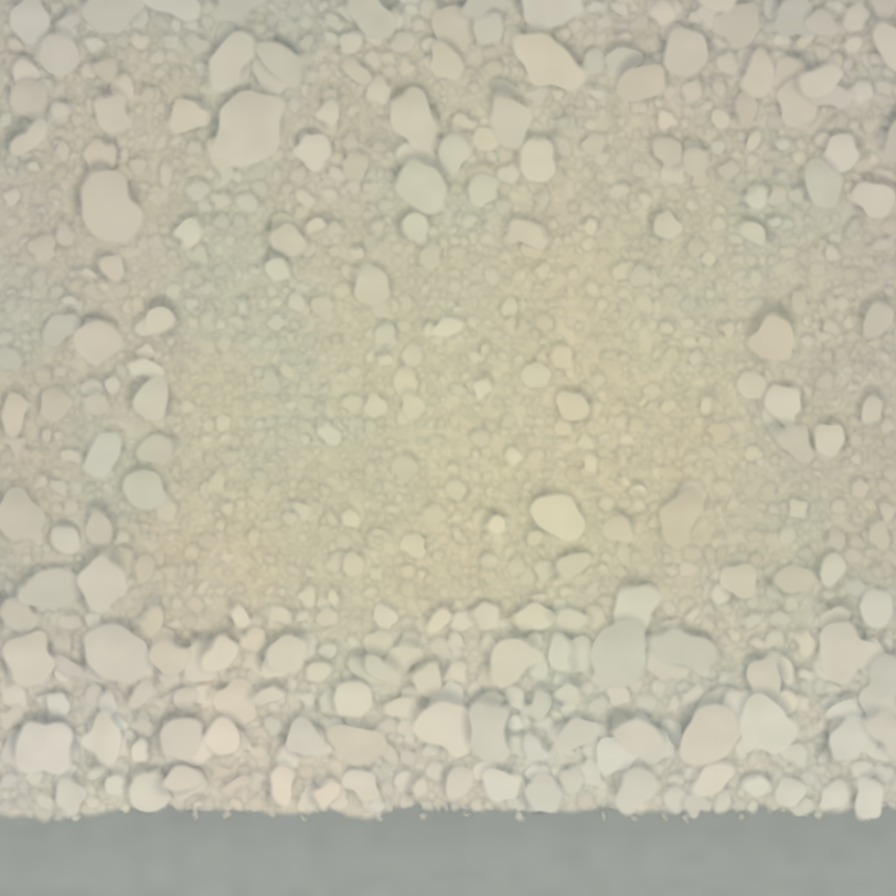
This texture is drawn by a three.js fragment shader. Its source:

```glsl
varying vec2 vUv;

vec4 hash4(vec2 p) {
  vec4 q = fract(p.xyxy * vec4(0.1031, 0.1030, 0.0973, 0.1099));
  q += dot(q, q.wzxy + 33.33);
  return fract((q.xxyz + q.yzzw) * q.zywx);
}

float noise(vec2 p) {
  vec2 i = floor(p), f = fract(p);
  f = f * f * (3.0 - 2.0 * f);
  return mix(mix(hash4(i).x, hash4(i + vec2(1, 0)).x, f.x),
             mix(hash4(i + vec2(0, 1)).x, hash4(i + vec2(1, 1)).x, f.x), f.y);
}

// Dusty ground tint: yellow in the middle, pinkish grey outside, paler low down
vec3 earth(vec2 uv) {
  vec2 away = (uv - vec2(0.53, 0.45)) * vec2(2.1, 1.9);
  float middle = exp(-dot(away, away));
  float low = 1.0 - smoothstep(0.12, 0.42, uv.y);
  vec3 tint = mix(vec3(0.757, 0.732, 0.675), vec3(0.824, 0.802, 0.673), middle);
  tint = mix(tint, vec3(0.845, 0.820, 0.748), low * 0.75);
  float warm = noise(uv * 9.0 + 4.0) + 0.6 * noise(uv * 21.0) - 0.8;
  float green = noise(uv * 8.0 + 31.0) - 0.5;
  return tint + warm * vec3(0.020, 0.006, -0.010) + green * vec3(-0.016, 0.006, 0.004);
}

// Share of cells that hold a large stone
float coarseness(vec2 p) {
  float low = 1.0 - smoothstep(0.2, 0.4, p.y);
  float high = smoothstep(0.66, 0.95, p.y);
  float side = smoothstep(0.25, 0.5, abs(p.x - 0.5));
  return clamp(0.07 + 0.8 * low + 0.48 * high + 0.14 * side, 0.0, 0.9);
}

// One layer of rounded stones, each casting a soft shadow upward
vec3 stones(vec3 color, vec2 uv, float count, float large, float depth) {
  vec2 p = uv * count;
  float soft = 0.004 * count;
  for (int j = 0; j < 3; j++) {
    for (int i = 0; i < 3; i++) {
      vec2 id = floor(p) + vec2(float(i) - 1.0, 1.0 - float(j));
      vec4 place = hash4(id + count * 7.0);
      vec4 form = hash4(id + count * 3.0 + 91.0);
      vec2 center = id + 0.25 + 0.5 * place.xy;
      vec2 at = center / count;
      float radius = mix(0.29, 0.58, form.x);
      if (place.z > mix(0.8, coarseness(at), large)) continue;
      if (at.y < 0.080 + radius / count + 0.014 * place.w) continue;

      float turn = (form.y - 0.5) * 3.14;
      mat2 spin = mat2(cos(turn), sin(turn), -sin(turn), cos(turn));
      vec2 stretch = vec2(1.0, mix(0.55, 0.98, form.z));
      vec2 q = spin * (p - center);
      q += 0.24 * (vec2(noise(q * 3.0 + id * 5.0), noise(q * 3.0 - id * 3.0)) - 0.5);
      float edge = (length(q / stretch) - radius) * stretch.y;

      vec2 s = spin * (p - center - vec2(-0.02, 0.08)) / stretch;
      float shadowEdge = (length(s) - radius) * stretch.y;
      float shadow = 1.0 - smoothstep(-0.08, 0.05 + soft, shadowEdge);
      color = mix(color, color * vec3(0.81, 0.825, 0.845), shadow * depth);

      float body = 1.0 - smoothstep(-soft, soft * 0.6, edge);
      float rise = (p.y - center.y) / radius;
      float tone = 1.0 + 0.022 * large + (form.w - 0.5) * 0.07;
      tone -= mix(0.02, 0.04, large) * smoothstep(0.1, 1.0, rise);
      vec3 face = mix(earth(uv), earth(at) + vec3(0.0, 0.002, 0.010), large) * tone;
      face += (place.w - 0.5) * vec3(0.014, 0.0, -0.014);
      color = mix(color, face, body * mix(0.7, 0.95, large));
    }
  }
  return color;
}

void main() {
  vec2 uv = vUv;

  // Smooth grey strip along the bottom
  vec3 strip = vec3(0.615, 0.637, 0.610) - 0.025 * smoothstep(0.03, 0.1, uv.y);
  strip += 0.012 * (noise(uv * vec2(25.0, 70.0)) - 0.5);

  // Fine grit behind a ragged lower edge
  float rim = 0.083 + 0.018 * noise(vec2(uv.x * 22.0, 2.0)) + 0.006 * noise(vec2(uv.x * 80.0, 5.0));
  vec3 grit = earth(uv) * (0.955 + 0.05 * noise(uv * 110.0));
  vec3 color = mix(strip, grit, smoothstep(-0.005, 0.005, uv.y - rim));

  // Layers from sand to cobbles
  color = stones(color, uv, 84.0, 0.0, 0.24);
  color = stones(color, uv, 54.0, 0.35, 0.28);
  color = stones(color, uv, 34.0, 0.8, 0.45);
  color = stones(color, uv, 21.0, 1.0, 0.75);
  color = stones(color, uv, 13.5, 1.0, 0.9);

  // Faint soft mottling
  color *= 0.985 + 0.03 * noise(uv * 45.0);
  gl_FragColor = vec4(color, 1.0);
}
```
